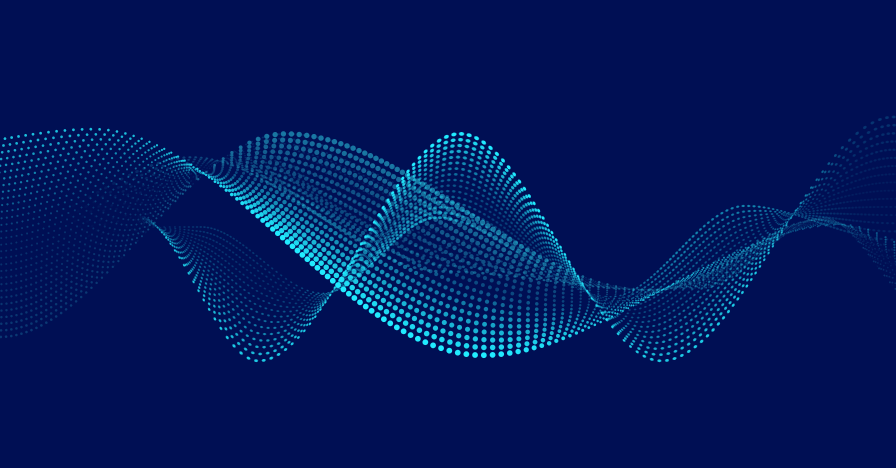
Give the GLSL for this background, as a Shadertoy shader.

```glsl
// Twisting ribbons woven from slanted grids of cyan dots over a deep navy field.
#define NAVY vec3(0.0, 0.06, 0.33)
#define TEAL vec3(0.11, 0.52, 0.68)
#define CYAN vec3(0.13, 0.92, 1.0)
#define BIG_DOT 0.0061
#define MID_DOT 0.0039
#define SMALL_DOT 0.0029
#define INNER_INK 0.12
#define BUNCHING 0.28

// Smooth curve easing through six successive crests and troughs.
float wave(float x, vec2 a, vec2 b, vec2 c, vec2 d, vec2 e, vec2 f) {
    float y = mix(a.y, b.y, smoothstep(a.x, b.x, x));
    y = mix(y, c.y, smoothstep(b.x, c.x, x));
    y = mix(y, d.y, smoothstep(c.x, d.x, x));
    y = mix(y, e.y, smoothstep(d.x, e.x, x));
    return mix(y, f.y, smoothstep(e.x, f.x, x));
}

// Near and far edge heights: 0 = broad sheet, 1 = thin veil, 2 = twist.
vec2 ribbonEdges(int ribbon, float x) {
    if (ribbon == 2) {
        return vec2(
            wave(x, vec2(0.29, 0.54), vec2(0.552, 0.229), vec2(0.983, 0.714),
                 vec2(1.413, 0.229), vec2(1.91, 0.75), vec2(2.2, 0.75)),
            wave(x, vec2(0.43, 0.515), vec2(0.69, 0.373), vec2(0.933, 0.535),
                 vec2(1.306, 0.366), vec2(1.592, 0.56), vec2(1.91, 0.488)));
    }
    float swell = wave(x, vec2(-0.2, 0.68), vec2(0.2, 0.724), vec2(1.03, 0.241),
                       vec2(1.8, 0.52), vec2(2.1, 0.4), vec2(2.4, 0.4));
    float arch = wave(x, vec2(0.0, 0.28), vec2(0.61, 0.714), vec2(1.38, 0.382),
                      vec2(1.5, 0.385), vec2(1.76, 0.535), vec2(1.98, 0.34));
    float fold = wave(x, vec2(0.0, 0.51), vec2(0.41, 0.664), vec2(0.945, 0.42),
                      vec2(1.4, 0.38), vec2(1.75, 0.53), vec2(2.1, 0.38));
    return ribbon == 0 ? vec2(swell, arch) : vec2(fold, arch);
}

// Dot coverage (x) and row position (y) of a grid stretched between two edges.
// weave = column gap, column slant, crest-to-crest frequency, a crest position;
// fan spreads the columns away from that crest.
vec2 ribbonDots(int ribbon, vec2 p, float rows, float radius, float stretch,
                float farInk, vec4 weave, float fan) {
    float pixel = 1.0 / iResolution.y;
    vec2 edges = ribbonEdges(ribbon, p.x);
    vec2 slopes = (ribbonEdges(ribbon, p.x + 0.004)
                 - ribbonEdges(ribbon, p.x - 0.004)) / 0.008;
    vec2 best = vec2(0.0);
    for (float i = 0.0; i <= rows; i++) {
        float row = i / rows;
        float slope = mix(slopes.x, slopes.y, row);
        float steep = length(vec2(1.0, slope));
        float across = (p.y - mix(edges.x, edges.y, row)) / steep;

        // Columns lean with the row and crowd together where it is steep.
        float s = p.x - weave.y * row + fan * row * (p.x - weave.w);
        float swing = weave.z * (s - weave.w);
        float phase = (s - BUNCHING / weave.z * sin(swing)) / weave.x;
        float density = (1.0 - BUNCHING * cos(swing)) * (1.0 + fan * row) / weave.x;
        // Shift the phase to the foot of the perpendicular on the row.
        float foot = phase + across * slope / steep * density;
        float along = (fract(foot) - 0.5) / density * steep;

        // Dots shrink inside the ribbon and where the rows squeeze together.
        float strength = max(pow(1.0 - row, 1.7), farInk * pow(row, 1.7));
        float spacing = abs(edges.y - edges.x) / (rows * steep);
        float size = radius * mix(0.55, 1.0, strength)
                   * mix(0.65, 1.0, smoothstep(0.0, 0.012, spacing));
        float reach = length(vec2(along / stretch, across));
        float ink = clamp(0.5 + (size - reach) / pixel, 0.0, 1.0)
                  * mix(INNER_INK, 1.0, strength);
        if (ink > best.x) best = vec2(ink, row);
    }
    return best;
}

// One inside the interval, easing to zero beyond each end.
float window(float x, float left, float right, float soft) {
    return smoothstep(left - soft, left + soft, x)
         * (1.0 - smoothstep(right - soft, right + soft, x));
}

void mainImage(out vec4 fragColor, in vec2 fragCoord) {
    vec2 p = fragCoord / iResolution.y;
    vec3 color = NAVY;

    // Thin veil behind, gathered along the inner fold.
    vec2 veil = ribbonDots(1, p, 12.0, SMALL_DOT, 1.3, 0.3,
                           vec4(0.0125, 0.12, 7.57, 1.03), 0.0);
    float veilInk = veil.x * window(p.x, 0.35, 1.8, 0.25);
    color = mix(color, TEAL, veilInk * 0.65);

    // Broad sheet from the bright lower swell to the muted upper arch.
    float bold = window(p.x, 0.46, 1.2, 0.16);
    float sheetRows = p.x < 0.405 ? 30.0 : 17.0;
    vec2 sheet = ribbonDots(0, p, sheetRows, mix(SMALL_DOT, BIG_DOT, bold), 1.0,
                            0.85, vec4(0.0135, 0.32, 7.57, 1.03), 0.0);
    float sheetInk = sheet.x * mix(0.8, 1.0, bold);
    sheetInk *= 1.0 - 0.6 * smoothstep(1.35, 1.75, p.x);
    sheetInk *= 1.0 - 0.5 * sheet.y * (1.0 - smoothstep(0.2, 0.5, p.x));
    color = mix(color, mix(CYAN, TEAL, smoothstep(0.2, 0.75, sheet.y)), sheetInk);

    // Fine twist in front, brightest over the central crest.
    bold = window(p.x, 0.72, 1.25, 0.14);
    float innerEdge = 0.12 + 0.45 * (window(p.x, 0.68, 1.0, 0.08)
                                     + smoothstep(1.25, 1.45, p.x));
    vec2 twist = ribbonDots(2, p, 15.0, mix(SMALL_DOT, MID_DOT, bold), 1.4,
                            innerEdge, vec4(0.0118, -0.03, 14.6, 0.983), 0.38);
    float twistInk = twist.x * smoothstep(0.29, 0.36, p.x) * mix(0.85, 1.0, bold);
    twistInk *= 1.0 - 0.8 * smoothstep(1.6, 1.85, p.x);
    color = mix(color, CYAN, twistInk);

    fragColor = vec4(color, 1.0);
}
```
